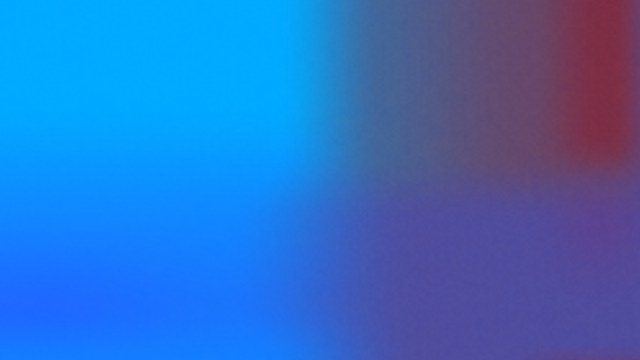
Give the GLSL for this background, as a Shadertoy shader.

```glsl
// Soft out-of-focus backdrop: a cyan to blue field on the left melts into
// slate, plum and violet on the right, with a blurred crimson bar above.
// Wide smoothstep blends join the regions; faint value noise adds grain.

float hash(vec2 p) {
    return fract(sin(dot(p, vec2(127.1, 311.7))) * 43758.5453);
}

float valueNoise(vec2 p) {
    vec2 cell = floor(p);
    vec2 f = fract(p);
    f = f * f * (3.0 - 2.0 * f);
    float low = mix(hash(cell), hash(cell + vec2(1.0, 0.0)), f.x);
    float high = mix(hash(cell + vec2(0.0, 1.0)), hash(cell + vec2(1.0, 1.0)), f.x);
    return mix(low, high, f.y);
}

// Blue field: flat cyan on top, deepest near the lower left.
vec3 blueField(vec2 uv) {
    vec3 cyan = vec3(0.0, 0.665, 1.0);
    vec3 azure = vec3(0.065, 0.53, 1.0);
    vec3 deepBlue = mix(vec3(0.12, 0.41, 1.0), vec3(0.10, 0.46, 0.99), smoothstep(0.05, 0.38, uv.x));
    vec3 color = mix(azure, cyan, smoothstep(0.36, 0.74, uv.y));
    color = mix(deepBlue, color, smoothstep(0.14, 0.44, uv.y));
    return mix(color, vec3(0.07, 0.50, 1.0), 0.9 * smoothstep(0.14, -0.02, uv.y));
}

// Upper right: slate fading to plum, with a soft-edged crimson bar.
vec3 plumField(vec2 uv) {
    vec3 slate = vec3(0.25, 0.41, 0.62);
    vec3 plum = vec3(0.40, 0.28, 0.42);
    vec3 color = mix(slate, plum, smoothstep(0.53, 0.84, uv.x));
    color = mix(color, vec3(0.38, 0.27, 0.47), smoothstep(0.96, 1.0, uv.x));
    float bar = smoothstep(0.82, 0.94, uv.x) * smoothstep(1.025, 0.955, uv.x);
    bar *= smoothstep(0.45, 0.64, uv.y);
    return mix(color, vec3(0.49, 0.18, 0.27), bar);
}

// Lower right: even violet, warmer toward the right and the bottom corner.
vec3 violetField(vec2 uv) {
    vec3 color = vec3(0.31, 0.30, 0.62);
    float warmth = exp(-pow((uv.x - 0.94) / 0.08, 2.0) - pow((uv.y - 0.40) / 0.17, 2.0));
    float corner = smoothstep(0.78, 0.90, uv.x) * smoothstep(0.05, -0.02, uv.y);
    color = mix(color, vec3(0.37, 0.25, 0.55), 0.8 * warmth);
    return mix(color, vec3(0.39, 0.24, 0.47), 0.7 * corner);
}

void mainImage(out vec4 fragColor, in vec2 fragCoord) {
    vec2 uv = fragCoord / iResolution.xy;

    // Stack the right-hand fields across a soft horizontal seam.
    float upper = smoothstep(0.37, 0.58, uv.y);
    vec3 right = mix(violetField(uv), plumField(uv), upper);

    // The vertical seam is narrow above, broad below, and bends at the foot.
    float seamStart = mix(0.35, 0.43, upper) + 0.05 * smoothstep(0.18, 0.0, uv.y);
    float seamEnd = mix(0.66, 0.60, upper);
    vec3 color = mix(blueField(uv), right, smoothstep(seamStart, seamEnd, uv.x));

    // Fine grain over broader mottling, stronger on the darker right side.
    vec2 grid = fragCoord / iResolution.y;
    float grain = valueNoise(grid * 140.0) - 0.5;
    float mottle = valueNoise(grid * 45.0 + 17.0) - 0.5;
    float strength = mix(0.007, 0.014, smoothstep(0.35, 0.6, uv.x));
    color += strength * (grain + mottle * vec3(1.0, 0.3, -0.6));

    fragColor = vec4(color, 1.0);
}
```
